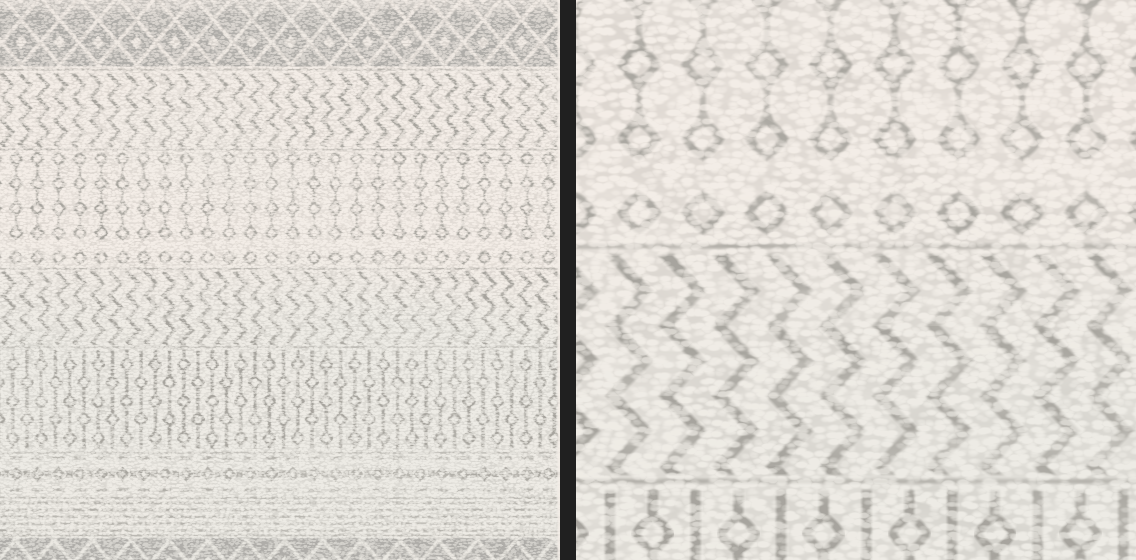
Left: the whole. Right: its middle third, enlarged.
Reproduce this pattern procedurally as a Shadertoy shader.

```glsl
// Pale woven rug: stacked horizontal bands of lattice diamonds, upright zigzags,
// ring chains, beaded bars and dashes, each a distance function folded across x.
// Cellular noise gives the thread grain and worn patches; sines drift the tint.

const float UNITS = 768.0;                    // design units per canvas side
const vec3 WARM = vec3(0.955, 0.930, 0.905);
const vec3 COOL = vec3(0.930, 0.922, 0.898);
const vec3 INK = vec3(0.655, 0.645, 0.620);
const vec3 SHADE = vec3(0.685, 0.678, 0.662);
const float GRAIN_DEPTH = 0.085;
const float LATTICE_STEP = 52.8;
const float LATTICE_RISE = 31.0;
const float ZIGZAG_STEP = 24.4;
const float ZIGZAG_RISE = 32.0;
const float ZIGZAG_SWING = 7.5;
const float CHAIN_STEP = 29.2;
const float CHAIN_ROW = 33.8;
const float BEAD_STEP = 39.1;
const float RING_RADIUS = 6.8;
const float SOFTNESS = 0.8;
const float RULES[7] = float[7](95.5, 205.0, 368.5, 476.0, 621.0, 683.0, 734.0);

float edgeWidth() { return SOFTNESS + 0.6 * UNITS / iResolution.y; }

float fill(float d) { return 1.0 - smoothstep(-edgeWidth(), edgeWidth(), d); }

float band(float y, float top, float bottom) { return fill(max(top - y, y - bottom)); }

// Signed offset from the nearest repeat
float fold(float x, float period) { return x - period * floor(x / period + 0.5); }

vec2 hash2(vec2 p) {
    vec3 q = fract(vec3(p.xyx) * vec3(0.1031, 0.1030, 0.0973));
    q += dot(q, q.yzx + 33.33);
    return fract((q.xx + q.yz) * q.zy);
}

// Distance to the nearest scattered point
float cells(vec2 p) {
    vec2 id = floor(p), f = fract(p);
    float nearest = 2.0;
    for (int j = -1; j <= 1; j++)
        for (int i = -1; i <= 1; i++) {
            vec2 o = vec2(i, j);
            nearest = min(nearest, length(o + hash2(id + o + 50.0) - f));
        }
    return nearest;
}

float ring(vec2 q) {
    float r = mix(length(q), 0.8 * (abs(q.x) + abs(q.y)), 0.6);
    return abs(r - RING_RADIUS) - 1.9;
}

// Dark field left between pale crossing lines and pale diamond hearts
float lattice(vec2 p, vec2 centre) {
    vec2 q = p - centre;
    q = abs(vec2(fold(q.x, LATTICE_STEP), fold(q.y, 2.0 * LATTICE_RISE)));
    float diamond = q.x * 2.0 / LATTICE_STEP + q.y / LATTICE_RISE;
    float lines = fill(abs(diamond - 1.0) * 20.0 - 2.5);
    float heart = fill((diamond - 0.30) * 20.0);
    return 1.0 - 0.88 * max(lines, heart);
}

float zigzag(vec2 p) {
    float t = fract(p.y / ZIGZAG_RISE);
    float shift = ZIGZAG_SWING * (1.0 - 4.0 * abs(t - 0.5));
    float d = abs(fold(p.x - shift, ZIGZAG_STEP)) * 0.73 - 2.4;
    return fill(d) * mix(1.0, 0.75, smoothstep(0.45, 0.55, t));
}

float chain(vec2 p) {
    vec2 q = vec2(fold(p.x - 22.0, CHAIN_STEP), fold(p.y - 218.0, CHAIN_ROW));
    float flare = 1.3 + 2.2 * smoothstep(14.0, 7.0, abs(q.y));
    float link = max(abs(q.x) - flare, RING_RADIUS - abs(q.y));
    return max(fill(ring(q)), 0.85 * fill(link) * band(p.y, 208.0, 328.0));
}

// Bars threaded with rings, staggered between neighbouring columns
float beads(vec2 p) {
    float column = floor((p.x - 56.5) / (0.5 * BEAD_STEP) + 0.5);
    float x = fold(p.x - 56.5, 0.5 * BEAD_STEP);
    float odd = mod(column, 2.0);
    float d = 1e3, reach = 1e3;
    for (int i = 0; i < 3; i++) {
        float row = 500.0 + 50.5 * float(i) + odd * 24.5;
        vec2 q = vec2(x, p.y - row);
        d = min(d, ring(q));
        reach = min(reach, length(q));
    }
    float bar = max(abs(x) - 2.3, RING_RADIUS + 1.0 - reach);
    return max(fill(d), 0.9 * fill(bar));
}

// Small diamonds between two rows of dashes
float buds(vec2 p) {
    vec2 q = abs(vec2(fold(p.x - 22.0, CHAIN_STEP), p.y - 650.0));
    float bud = abs(q.x + q.y - 7.0) - 3.2;
    float between = max(abs(q.x - 0.5 * CHAIN_STEP) - 4.5, q.y - 4.5);
    float dash = max(q.x - 8.0, abs(q.y - 22.0) - 2.2);
    return max(fill(min(bud, between)), 0.8 * fill(dash));
}

float bricks(vec2 p) {
    float row = floor((p.y - 685.0) / 9.5);
    float y = fold(p.y - 689.7, 9.5);
    float x = fold(p.x + row * 9.0, 19.5);
    return fill(max(abs(y) - 1.7, abs(x) - 7.5));
}

void mainImage(out vec4 fragColor, in vec2 fragCoord) {
    vec2 uv = fragCoord / iResolution.xy;
    vec2 p = vec2(uv.x, 1.0 - uv.y) * UNITS;

    // Thread grain, woven streaks, worn patches and slow drift
    float thread = smoothstep(0.15, 0.85, cells(p / vec2(5.0, 3.0)));
    float streak = smoothstep(0.12, 0.80, cells(p / vec2(13.0, 3.6) + 17.0));
    float grain = smoothstep(0.15, 0.80, mix(thread, streak, 0.45));
    float patches = cells(p / vec2(48.0, 18.0));
    float drift = sin(p.x * 0.011 + 1.7 * sin(p.y * 0.009)) + 0.6 * sin(p.y * 0.031 - p.x * 0.006);
    float wear = mix(0.35, 1.15, grain) * mix(0.70, 1.15, patches);

    // Ground
    float cool = clamp(smoothstep(300.0, 500.0, p.y) - 0.13 * drift, 0.0, 1.0);
    vec3 col = mix(WARM, COOL, cool);
    col -= GRAIN_DEPTH * grain * mix(0.6, 1.2, patches);

    // Shaded lattice bands
    float upper = lattice(p, vec2(29.0, 58.0)) * band(p.y, -9.0, 91.0);
    upper *= mix(0.5, 1.0, smoothstep(4.0, 24.0, p.y));
    float lower = lattice(p, vec2(21.0, 772.0)) * band(p.y, 738.0, 780.0);
    col = mix(col, SHADE, min(1.0, max(upper, lower) * (0.15 + 0.85 * wear)));

    // Fine motifs
    float ink = zigzag(p - vec2(10.0, 101.0)) * band(p.y, 100.0, 202.0);
    ink = max(ink, zigzag(p - vec2(12.0, 373.0)) * band(p.y, 372.0, 473.0));
    ink = max(ink, 0.85 * chain(p) * band(p.y, 208.0, 364.0));
    ink = max(ink, beads(p) * band(p.y, 480.0, 615.0));
    ink = max(ink, 0.75 * buds(p) * band(p.y, 624.0, 680.0));
    ink = max(ink, 0.6 * bricks(p) * band(p.y, 685.0, 731.0));
    for (int i = 0; i < 7; i++) ink = max(ink, 0.65 * fill(abs(p.y - RULES[i]) - 1.1));
    col = mix(col, INK, clamp(ink * wear * (1.0 + 0.12 * drift), 0.0, 1.0));

    // Pale selvage on the right
    col = mix(col, WARM, 0.8 * fill(764.5 - p.x));
    fragColor = vec4(col, 1.0);
}
```
